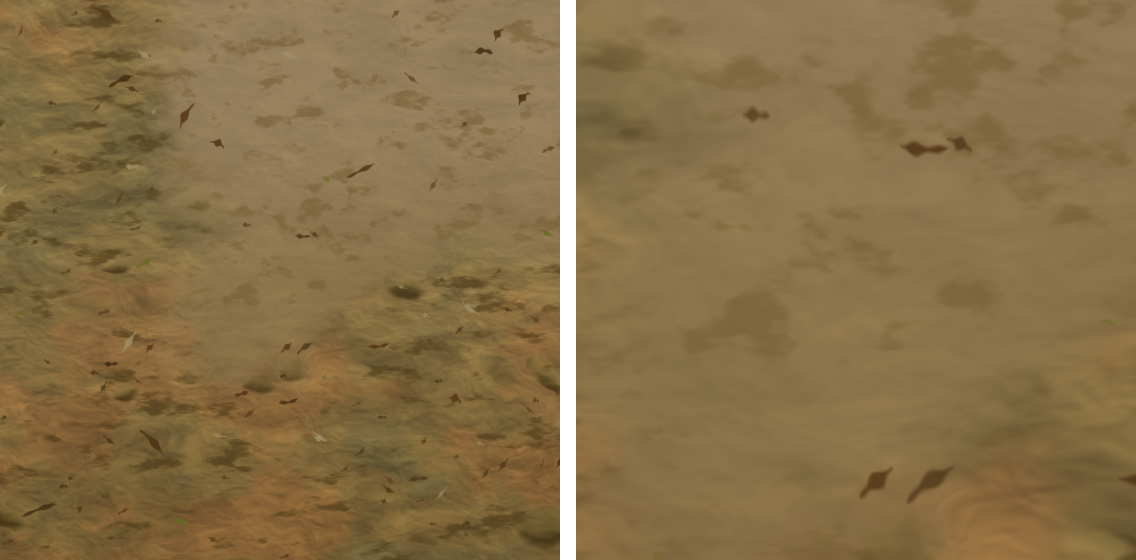
Left, the full canvas; right, a detail of the centre.
A WebGL 1 fragment shader for this texture:

```glsl
precision highp float;
// Trodden bare earth: a smooth pale path meeting rough crumbly soil with stones, twigs and leaf litter.
uniform vec2 u_resolution;

vec3 hash3(vec2 p) {
  vec3 k = vec3(dot(p, vec2(127.1, 311.7)), dot(p, vec2(269.5, 183.3)), dot(p, vec2(419.2, 371.9)));
  return fract(sin(k) * 43758.55);
}

// Smooth cellular noise: random tones blended around jittered points
float cellTone(vec2 p) {
  vec2 cell = floor(p);
  float sum = 0.0, total = 0.0;
  for (int j = -1; j <= 1; j++) {
    for (int i = -1; i <= 1; i++) {
      vec2 id = cell + vec2(float(i), float(j));
      vec3 rnd = hash3(id);
      vec2 d = id + 0.2 + 0.6 * rnd.xy - p;
      float w = max(0.0, 1.0 - dot(d, d) / 1.44);
      w *= w * w;
      sum += w * rnd.z;
      total += w;
    }
  }
  return sum / total - 0.5;
}

// Four octaves, centred on zero
float layers(vec2 p) {
  float sum = 0.0, amp = 0.55;
  for (int i = 0; i < 4; i++) {
    sum += amp * cellTone(p);
    p = p * 2.03 + vec2(17.3, 9.1);
    amp *= 0.58;
  }
  return sum;
}

// Bent, tapered slivers on a jittered grid: x = coverage, y = random tone
vec2 litter(vec2 p, float density, float thick, float soft) {
  vec2 cell = floor(p), hit = vec2(0.0);
  for (int j = -1; j <= 1; j++) {
    for (int i = -1; i <= 1; i++) {
      vec2 id = cell + vec2(float(i), float(j));
      vec3 place = hash3(id + 51.7), form = hash3(id + 93.2);
      vec2 d = p - id - place.xy;
      float angle = (form.x - 0.42) * 2.0;
      float c = cos(angle), s = sin(angle);
      d = vec2(c * d.x + s * d.y, c * d.y - s * d.x);
      float t = d.x / mix(0.1, 0.3, form.y * form.y);
      d.y += (form.z - 0.5) * 0.09 * t * t;
      float width = thick * (0.6 + 0.8 * form.z) * (1.0 - t * t) * (1.0 + 0.5 * sin(t * 5.0 + form.x * 9.0));
      float cover = 1.0 - smoothstep(-soft, soft, abs(d.y) - width);
      cover *= step(place.z, density) * step(abs(t), 1.0);
      if (cover > hit.x) hit = vec2(cover, fract(form.z * 7.0 + form.x * 5.0));
    }
  }
  return hit;
}

vec3 litterColor(float tone) {
  vec3 c = mix(vec3(0.24, 0.16, 0.06), vec3(0.37, 0.23, 0.09), tone * 1.4);
  c = mix(c, vec3(0.63, 0.56, 0.40), step(0.74, tone));
  return mix(c, vec3(0.40, 0.42, 0.13), step(0.93, tone));
}

// Half-buried stones: x = coverage, y = height inside the stone, -1 to 1
vec2 stones(vec2 p) {
  vec2 cell = floor(p), hit = vec2(0.0);
  for (int j = -1; j <= 1; j++) {
    for (int i = -1; i <= 1; i++) {
      vec2 id = cell + vec2(float(i), float(j));
      vec3 rnd = hash3(id + 7.4);
      vec2 d = (p - id - rnd.xy) / (mix(0.1, 0.24, rnd.z) * vec2(1.2, 0.75));
      float cover = (1.0 - smoothstep(0.55, 1.15, length(d))) * step(hash3(id + 22.6).x, 0.4);
      if (cover > hit.x) hit = vec2(cover, d.y);
    }
  }
  return hit;
}

void main() {
  vec2 uv = gl_FragCoord.xy / u_resolution;
  vec2 ground = uv * vec2(1.0, 1.6);
  vec2 warp = vec2(layers(ground * 6.0), layers(ground * 6.0 + 31.0));

  // Smooth path fills the upper right
  vec2 edge = uv + warp * vec2(0.25, 0.22);
  float path = smoothstep(0.21, 0.36, edge.x);
  path *= smoothstep(-0.07, 0.09, edge.y - 0.32 - 0.24 * smoothstep(0.5, 0.85, uv.x));
  float rough = 1.0 - path;

  // Base tones with clay and grey-green patches
  vec3 soil = mix(vec3(0.465, 0.375, 0.205), vec3(0.53, 0.44, 0.26), smoothstep(0.0, 0.65, uv.y));
  float clay = layers(ground * 5.0 + 12.0);
  soil += vec3(0.05, 0.0, 0.0) * smoothstep(0.02, 0.22, clay);
  soil = mix(soil, vec3(0.41, 0.37, 0.23), 0.6 * smoothstep(0.03, 0.25, -clay));
  vec3 dust = mix(vec3(0.54, 0.45, 0.285), vec3(0.585, 0.495, 0.36), smoothstep(0.4, 0.85, uv.y));
  vec3 color = mix(soil, dust, path);

  // Crumbly relief lit from above, plus dark crevices
  vec2 grain = ground * vec2(15.0, 17.0) + warp * 1.5;
  float height = layers(grain);
  float slope = height - layers(grain + vec2(0.04, 0.13));
  color *= 1.0 + mix(0.10, 0.38, rough) * height + mix(0.18, 0.55, rough) * slope;
  float crevice = smoothstep(0.09, 0.32, layers(ground * vec2(16.0, 27.0) + 40.0));
  color = mix(color, vec3(0.29, 0.22, 0.09), crevice * 0.65 * rough);

  // Ochre flecks on the path
  float fleck = smoothstep(0.07, 0.28, layers(uv * vec2(22.0, 44.0) + 70.0));
  color = mix(color, vec3(0.45, 0.36, 0.19), fleck * 0.55 * path);

  // Mossy stones, dark on the underside
  vec2 stone = stones(uv * 6.0 + warp * 0.5);
  vec3 moss = mix(vec3(0.24, 0.18, 0.07), vec3(0.47, 0.40, 0.21), smoothstep(-0.5, 0.7, stone.y + height));
  color = mix(color, moss, stone.x * 0.8 * rough);

  // Large twigs everywhere, small litter mostly on rough soil
  vec2 twig = litter(uv * 8.0 + warp * 0.12, 0.4, 0.03, 0.016);
  color = mix(color, litterColor(twig.y), twig.x * 0.85);
  vec2 chip = litter(uv * 17.0 + warp * 0.3 + 5.0, mix(0.09, 0.42, rough), 0.045, 0.035);
  color = mix(color, litterColor(chip.y), chip.x * 0.65);

  gl_FragColor = vec4(color, 1.0);
}
```
